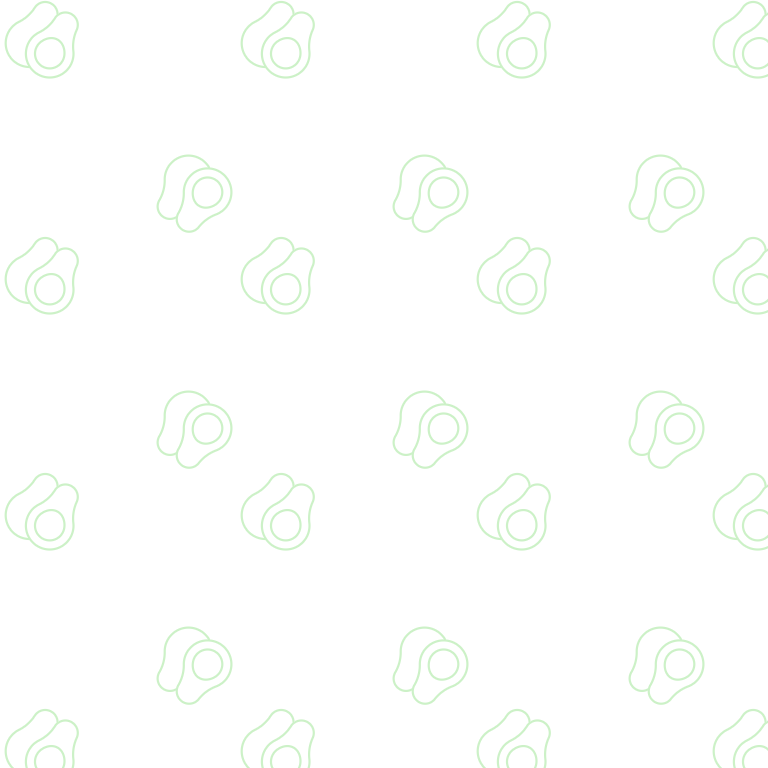
Write a Shadertoy shader that draws this pattern.

```glsl
const vec3 PAPER = vec3(1.0);
const vec3 INK = vec3(0.80, 0.945, 0.78);

// Lengths in design units, y pointing down
const float CANVAS = 768.0;
const float TILE = 236.0;
const float LINE_WIDTH = 2.2;

// Fruit proportions
const float BODY_RADIUS = 23.8;
const float TIP_RADIUS = 12.4;
const float TIP_OFFSET = 32.8;
const float WAIST_RADIUS = 40.0;
const float PIT_RADIUS = 14.7;
const float PIT_BULGE = 1.4;

// Two fruits per tile: body centre, direction of the tip, shift of the rear half
const vec2 UPRIGHT_CENTER = vec2(49.7, 53.7);
const vec2 UPRIGHT_AXIS = vec2(15.5, -28.5);
const vec2 UPRIGHT_SHIFT = vec2(-20.2, -10.5);
const vec2 INVERTED_CENTER = vec2(207.6, 192.2);
const vec2 INVERTED_AXIS = vec2(-18.8, 27.6);
const vec2 INVERTED_SHIFT = vec2(-19.1, -12.8);

float cross2(vec2 a, vec2 b) {
    return a.x * b.y - a.y * b.x;
}

// Two circles joined by concave arcs, the tip along +y
float pearDistance(vec2 p) {
    p.x = abs(p.x);
    float bodyReach = BODY_RADIUS + WAIST_RADIUS;
    float tipReach = TIP_RADIUS + WAIST_RADIUS;
    vec2 tip = vec2(0.0, TIP_OFFSET);
    vec2 waist;
    waist.y = (bodyReach * bodyReach - tipReach * tipReach
        + TIP_OFFSET * TIP_OFFSET) / (2.0 * TIP_OFFSET);
    waist.x = sqrt(bodyReach * bodyReach - waist.y * waist.y);

    vec2 fromWaist = p - waist;
    if (cross2(-waist, fromWaist) < 0.0 && cross2(fromWaist, tip - waist) < 0.0)
        return WAIST_RADIUS - length(fromWaist);
    return min(length(p) - BODY_RADIUS, length(p - tip) - TIP_RADIUS);
}

// Round stone, slightly pointed towards the tip
float pitDistance(vec2 p) {
    float r = length(p);
    float towardTip = max(p.y / max(r, 0.001), 0.0);
    return r - PIT_RADIUS - PIT_BULGE * pow(towardTip, 4.0);
}

vec2 toFruitFrame(vec2 p, vec2 axis) {
    return vec2(cross2(axis, p), dot(axis, p));
}

// Distance to the drawn lines of a halved fruit
float fruitLines(vec2 p, vec2 axis, vec2 rearShift) {
    axis = normalize(axis);
    vec2 local = toFruitFrame(p, axis);
    float front = pearDistance(local);
    float lines = min(abs(front), abs(pitDistance(local)));

    // The front half hides part of the rear one
    if (front > 0.0) {
        float rear = pearDistance(toFruitFrame(p - rearShift, axis));
        lines = min(lines, abs(rear));
    }
    return lines;
}

void mainImage(out vec4 fragColor, in vec2 fragCoord) {
    // Tiles start at the upper left corner
    float pixel = CANVAS / iResolution.y;
    vec2 p = vec2(fragCoord.x, iResolution.y - fragCoord.y) * pixel;
    vec2 cell = mod(p, TILE);

    float upright = fruitLines(cell - UPRIGHT_CENTER, UPRIGHT_AXIS, UPRIGHT_SHIFT);
    float inverted = fruitLines(cell - INVERTED_CENTER, INVERTED_AXIS, INVERTED_SHIFT);
    float lines = min(upright, inverted);

    // Antialiased stroke
    float coverage = clamp(0.5 + (0.5 * LINE_WIDTH - lines) / pixel, 0.0, 1.0);
    fragColor = vec4(mix(PAPER, INK, coverage), 1.0);
}
```
